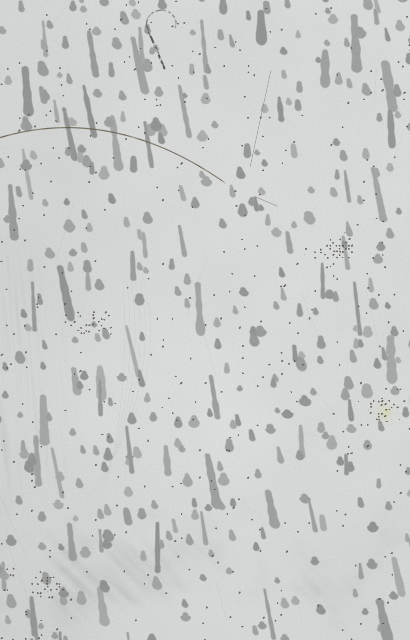
A Shadertoy shader for this texture:

```glsl
vec2 hash2(vec2 p) {
    vec3 q = fract(p.xyx * vec3(0.1031, 0.1030, 0.0973));
    q += dot(q, q.yzx + 33.33);
    return fract((q.xx + q.yz) * q.zy);
}

float corner(vec2 cell, vec2 offset) {
    return dot(hash2(cell) * 2.0 - 1.0, offset);
}

float gradientNoise(vec2 p) {
    vec2 i = floor(p), f = fract(p), e = vec2(0.0, 1.0);
    vec2 u = f * f * f * (f * (f * 6.0 - 15.0) + 10.0);
    return mix(mix(corner(i, f), corner(i + e.yx, f - e.yx), u.x),
               mix(corner(i + e.xy, f - e.xy), corner(i + e.yy, f - e.yy), u.x), u.y);
}

float fbm(vec2 p) {
    float sum = 0.0, amp = 1.0;
    for (int i = 0; i < 4; i++) {
        sum += amp * gradientNoise(p);
        p = p * 2.03 + 19.7;
        amp *= 0.5;
    }
    return sum;
}

float segment(vec2 p, vec2 a, vec2 b) {
    vec2 pa = p - a, ba = b - a;
    return length(pa - ba * clamp(dot(pa, ba) / dot(ba, ba), 0.0, 1.0));
}

float stroke(float dist, float halfWidth) {
    float soft = max(0.0007, 0.6 / iResolution.y);
    return 1.0 - smoothstep(halfWidth - soft, halfWidth + soft, dist);
}

// Leaning, bottom-heavy capsules scattered one per grid cell
float drops(vec2 p, vec2 cell, float density, vec2 radii, vec2 halfLengths, float seed) {
    float cover = 0.0;
    vec2 home = floor(p / cell);
    for (int y = -1; y <= 1; y++)
    for (int x = -1; x <= 1; x++) {
        vec2 id = home + vec2(x, y) + seed;
        vec2 place = hash2(id), size = hash2(id + 17.3), look = hash2(id + 41.7);
        if (look.x > density * (1.0 + 0.9 * gradientNoise(id * 0.37))) continue;
        vec2 q = p - (id - seed + place) * cell;
        q.x += q.y * mix(0.0, 0.24, look.y);
        float halfLength = mix(halfLengths.x, halfLengths.y, size.x);
        float along = clamp(q.y / halfLength, -1.0, 1.0);
        float radius = mix(radii.x, radii.y, size.y * size.y);
        radius *= 1.0 - 0.22 * along + 0.55 * gradientNoise(vec2(q.y * 65.0, look.x * 90.0));
        float dist = length(vec2(q.x, q.y - along * halfLength)) - radius;
        float opacity = mix(1.0, 0.6, fract(look.y * 7.0 + size.x));
        cover = max(cover, opacity * (1.0 - smoothstep(-0.0016, 0.0013, dist)));
    }
    return cover;
}

void mainImage(out vec4 fragColor, in vec2 fragCoord) {
    vec2 p = fragCoord / iResolution.y;

    // Painted sheet: cloudy tone, fine grain, brushed left side
    float tone = 0.842 + 0.026 * fbm(p * 4.0) + 0.022 * gradientNoise(p * 290.0);
    tone -= 0.018 * smoothstep(0.25, 0.0, p.x) + 0.012 * smoothstep(0.4, 0.0, p.y);
    float brushed = smoothstep(0.16, 0.0, p.x) * smoothstep(0.25, 0.1, abs(p.y - 0.42));
    tone -= 0.07 * brushed * abs(gradientNoise(vec2(p.x * 110.0 + p.y * 12.0, p.y * 5.0)));
    float smear = smoothstep(0.05, 0.5, fbm(p * 5.0 + 31.0)) * smoothstep(0.45, 0.1, p.y);
    tone -= 0.06 * smear * (0.6 + gradientNoise(vec2((p.x + p.y) * 60.0, p.y * 9.0)));
    vec3 color = tone * vec3(0.998, 1.008, 1.003);

    // Faint scattered hairlines and a sheaf of curved ones
    float hair = 0.0;
    for (int i = 0; i < 16; i++) {
        vec2 start = hash2(vec2(i, 5.0)) * vec2(0.64, 1.0);
        vec2 turn = hash2(vec2(i, 9.0)) - 0.5;
        vec2 end = start + vec2(turn.x * 0.1, 0.04 + 0.2 * abs(turn.y));
        hair = max(hair, stroke(segment(p, start, end), 0.0003));
    }
    for (int i = 0; i < 6; i++) {
        float bend = p.y - 0.48;
        float x = 0.195 + 0.008 * float(i) - (0.5 + 0.2 * float(i)) * bend * bend;
        float span = smoothstep(0.23, 0.1, abs(p.y - 0.4));
        hair = max(hair, span * stroke(abs(p.x - x), 0.0003));
    }
    color -= 0.05 * hair;

    // Grey drops: round spots, small beads, long runs
    float wet = drops(p, vec2(0.04), 0.62, vec2(0.004, 0.0082), vec2(0.0004, 0.005), 3.0);
    wet = max(wet, drops(p, vec2(0.075), 0.6, vec2(0.0035, 0.006), vec2(0.001, 0.010), 57.0));
    wet = max(wet, drops(p, vec2(0.068, 0.1), 0.66, vec2(0.003, 0.0082), vec2(0.013, 0.040), 91.0));
    vec3 dropColor = vec3(0.565, 0.573, 0.573) + 0.02 * gradientNoise(p * 200.0);
    color = mix(color, dropColor, wet);

    // Long rusty scratch, thin straight scratches, looped scuff
    float arc = 0.785 + 0.297 * p.x - 1.416 * p.x * p.x;
    float rust = stroke(abs(p.y - arc) * 0.92, 0.0009) * smoothstep(0.355, 0.345, p.x);
    rust *= 0.75 + 0.5 * gradientNoise(p * 60.0);
    color = mix(color, vec3(0.36, 0.33, 0.27), rust);
    float thin = stroke(segment(p, vec2(0.423, 0.889), vec2(0.391, 0.74)), 0.0004);
    thin = max(thin, stroke(segment(p, vec2(0.4, 0.692), vec2(0.433, 0.678)), 0.0005));
    color = mix(color, vec3(0.48, 0.46, 0.42), 0.7 * thin);
    vec2 loopPos = (p - vec2(0.252, 0.963)) / vec2(0.023, 0.021);
    float loopArc = stroke(abs(length(loopPos) - 1.0) * 0.021, 0.001) * step(-0.35, loopPos.y);
    float tail = stroke(segment(p, vec2(0.23, 0.956), vec2(0.257, 0.893)), 0.0016);
    float broken = smoothstep(-0.25, 0.15, gradientNoise(p * 150.0));
    color = mix(color, vec3(0.35, 0.36, 0.36), broken * max(0.7 * loopArc, tail));

    // Clustered chips and a small yellow stain
    vec2 centers[4] = vec2[4](vec2(0.137, 0.492), vec2(0.52, 0.61), vec2(0.6, 0.36), vec2(0.07, 0.083));
    float cluster = 0.012;
    for (int i = 0; i < 4; i++) {
        vec2 away = (p - centers[i]) / vec2(0.032, 0.016);
        cluster += 0.42 * exp(-dot(away, away));
    }
    vec2 chipGrid = p * 210.0 + 0.8 * gradientNoise(p * 70.0);
    vec2 chip = hash2(floor(chipGrid));
    float chipDist = length(fract(chipGrid) - 0.35 - 0.3 * chip.yx);
    float chips = step(chip.x, cluster) * (1.0 - smoothstep(0.15, 0.45, chipDist));
    color = mix(color, vec3(0.33, 0.32, 0.28), 0.8 * chips);
    float stain = exp(-dot(p - vec2(0.602, 0.355), p - vec2(0.602, 0.355)) * 6000.0);
    color -= vec3(0.0, 0.01, 0.12) * stain * (0.6 + gradientNoise(p * 90.0));

    fragColor = vec4(clamp(color, 0.0, 1.0), 1.0);
}
```
